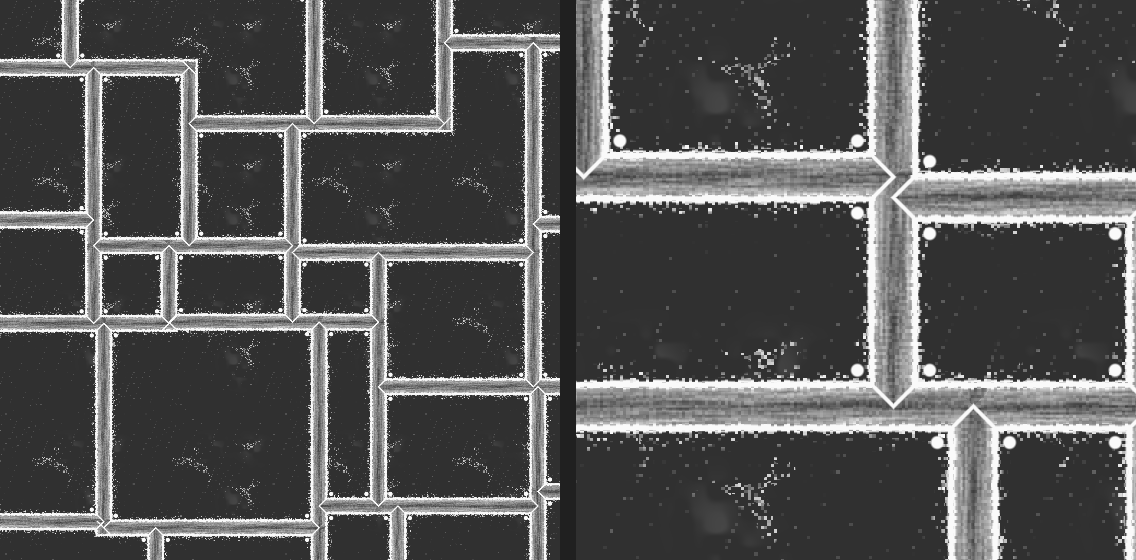
Left, the full canvas; right, a detail of the centre.
A WebGL 2 fragment shader for this pattern:

```glsl
#version 300 es
precision highp float;
// Dark plating split into irregular panels by grey beams with frayed white edges, rivets and scuffs.

uniform vec2 u_resolution;
out vec4 fragColor;

const vec2 GRID = vec2(5.0, 4.0);   // grid vertices per canvas, one beam each
const float BEAM = 0.0130;          // half width of a beam

float hash(vec2 p) {
    return fract(sin(dot(p, vec2(127.1, 311.7))) * 43758.5453);
}

float noise(vec2 p) {
    vec2 i = floor(p), f = fract(p);
    f = f * f * (3.0 - 2.0 * f);
    return mix(mix(hash(i), hash(i + vec2(1, 0)), f.x),
               mix(hash(i + vec2(0, 1)), hash(i + 1.0), f.x), f.y);
}

// Sideways shift of the beam through a grid vertex
float shift(vec2 v) { return (hash(v + 3.7) - 0.5) * 0.66; }

// Below 0.25 the upper half of an upright beam is missing, above 0.75 the lower half
float cut(vec2 v) { return hash(v + 51.3); }

// Alternating upright and level beams: x = distance, y = distance to the pointed
// joint lines, z = signed offset across, w = position along
vec4 beams(vec2 g) {
    vec4 nearest = vec4(1.0);
    for (int j = -1; j <= 2; j++)
    for (int i = -1; i <= 2; i++) {
        vec2 v = floor(g) + vec2(i, j);
        bool upright = mod(v.x + v.y, 2.0) > 0.5;
        vec2 axis = upright ? vec2(0, 1) : vec2(1, 0), side = axis.yx;
        float mid = dot(v, axis);
        float low = mid - 1.0 + shift(v - axis);
        float high = mid + 1.0 + shift(v + axis);
        float a = mid + shift(v - side), b = mid + shift(v + side);
        if (upright && cut(v) < 0.25) high = max(a, b);
        if (upright && cut(v) > 0.75) low = min(a, b);

        float along = dot(g, axis);
        float across = (dot(g - v, side) - shift(v)) / dot(GRID, side);
        float over = max(low - along, along - high) / dot(GRID, axis);
        float d = max(abs(across), over);
        if (d < nearest.x) nearest.xzw = vec3(d, across, along / dot(GRID, axis) + hash(v));
        if (over > -BEAM && over < BEAM)
            nearest.y = min(nearest.y, abs(abs(across) + over));
    }
    return nearest;
}

// Distance to the closest rivet, one in each panel corner that has both beams
float rivets(vec2 g) {
    float d = 1.0;
    for (int j = -1; j <= 1; j++)
    for (int i = -1; i <= 1; i++) {
        vec2 c = floor(g) + vec2(i, j);
        float odd = mod(c.x + c.y, 2.0);
        vec2 left = c + vec2(0, 1.0 - odd), right = c + vec2(1, odd);
        vec2 low = c + vec2(shift(left), shift(c + vec2(odd, 0)));
        vec2 high = c + 1.0 + vec2(shift(right), shift(c + vec2(1.0 - odd, 1)));
        vec2 q = g - 0.5 * (low + high);
        bool onLeft = q.x < 0.0;
        float gap = cut(onLeft ? left : right);
        bool missing = (onLeft == (odd > 0.5)) ? gap < 0.25 : gap > 0.75;
        vec2 corner = (abs(q) - 0.5 * (high - low)) / GRID + 0.0215;
        if (!missing) d = min(d, length(corner));
    }
    return d;
}

// Curved scratches (x) and soft smudges (y) in a tile of a quarter canvas
vec2 scuffs(vec2 q) {
    vec2 wear = vec2(0.0);
    for (float k = 0.0; k < 5.0; k++) {
        vec2 centre = 0.18 + 0.64 * vec2(hash(vec2(k, 1.3)), hash(vec2(k, 8.9)));
        float turn = 6.2832 * hash(vec2(k, 4.1));
        vec2 r = mat2(cos(turn), -sin(turn), sin(turn), cos(turn)) * (q - centre);
        float bend = r.y - 4.0 * r.x * r.x + 0.05 * (noise(q * 30.0) - 0.5);
        wear.x += exp(-pow(r.x / 0.075, 2.0) - pow(bend / 0.017, 2.0));
        vec2 s = q - centre.yx;
        wear.y += exp(-dot(s, s) / 0.006);
    }
    return wear;
}

void main() {
    vec2 uv = gl_FragCoord.xy / min(u_resolution.x, u_resolution.y);
    vec2 g = uv * GRID + vec2(7.3, 4.6);
    vec2 tile = fract(uv * 4.0);
    float grain = hash(floor(uv * 512.0));
    float fleck = hash(floor(uv * 512.0) + 91.7);
    float tileGrain = hash(floor(tile * 128.0) + 17.0);

    // Plate with smudges, scratches and specks
    vec2 wear = scuffs(tile);
    float shade = 0.188 + 0.07 * wear.y * smoothstep(0.45, 0.8, noise(tile * 24.0));
    float speck = 0.007 + 0.55 * min(wear.x, 1.0);
    shade = mix(shade, 0.35 + 0.5 * grain, clamp((speck - tileGrain) * 40.0, 0.0, 1.0));

    // Frayed dust beside the beams
    vec4 beam = beams(g);
    float reach = max(beam.x - BEAM, 0.0);
    float dust = 0.65 * exp(-reach / 0.0042) * (0.4 + 1.2 * noise(uv * 45.0));
    shade = mix(shade, 0.45 + 0.53 * grain, clamp((dust - fleck) * 12.0, 0.0, 1.0));

    // Streaked beam body, darker along the middle
    float streak = noise(vec2(beam.z * 700.0, beam.w * 45.0));
    float body = mix(0.43, 0.66, smoothstep(0.05, 0.75, abs(beam.z) / BEAM));
    body += 0.26 * (streak - 0.5) + 0.16 * (grain - 0.5);
    shade = mix(shade, body, 1.0 - smoothstep(BEAM - 0.001, BEAM + 0.001, beam.x));

    // White outlines, pointed joints and rivets
    float rough = 0.0018 * (grain - 0.5);
    float edge = min(abs(beam.x - BEAM + rough), beam.y + 0.0005);
    float white = 1.0 - smoothstep(0.0013, 0.0030, edge);
    white = max(white, 1.0 - smoothstep(0.0030, 0.0046, rivets(g)));
    shade = mix(shade, 0.98, white);

    fragColor = vec4(vec3(shade), 1.0);
}
```
